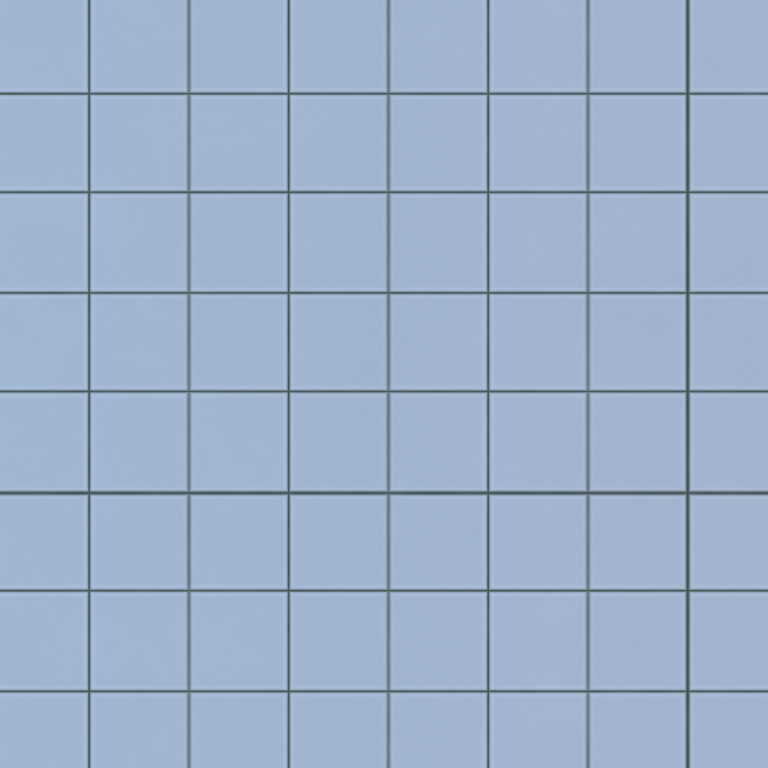
A WebGL 1 fragment shader for this pattern:

```glsl
precision highp float;
// Pale blue squared paper with fine grey-green rules of uneven weight.

uniform vec2 u_resolution;

vec2 hashGradient(vec2 cell) {
    vec2 h = vec2(dot(cell, vec2(127.1, 311.7)), dot(cell, vec2(269.5, 183.3)));
    return 2.0 * fract(sin(h) * 43758.55) - 1.0;
}

float gradientNoise(vec2 p) {
    vec2 cell = floor(p);
    vec2 f = fract(p);
    vec2 s = f * f * f * (f * (f * 6.0 - 15.0) + 10.0);
    float a = dot(hashGradient(cell), f);
    float b = dot(hashGradient(cell + vec2(1.0, 0.0)), f - vec2(1.0, 0.0));
    float c = dot(hashGradient(cell + vec2(0.0, 1.0)), f - vec2(0.0, 1.0));
    float d = dot(hashGradient(cell + 1.0), f - 1.0);
    return mix(mix(a, b, s.x), mix(c, d, s.x), s.y);
}

// 1 when the rule index equals the wanted one
float isRule(float index, float wanted) {
    return 1.0 - step(0.5, abs(index - wanted));
}

// Soft profile of a rule, never thinner than a pixel
float ruleInk(float dist, float width, float pixel) {
    float w = max(width, 0.8 * pixel);
    return exp(-dist * dist / (w * w)) * width / w;
}

// Faint bright fringe on both sides of a rule
float ruleFringe(float dist) {
    float d = (abs(dist) - 0.0056) / 0.0018;
    return exp(-d * d);
}

void main() {
    vec2 uv = gl_FragCoord.xy / u_resolution;
    vec2 pixel = 1.0 / u_resolution;

    // Paper: slight drift from left to right, cloudy mottle and fine grain
    vec3 color = mix(vec3(0.632, 0.714, 0.820), vec3(0.638, 0.704, 0.808), uv.x);
    float mottle = gradientNoise(uv * 9.0) + 0.6 * gradientNoise(uv * 31.0 + 7.0);
    float grain = gradientNoise(uv * vec2(110.0, 130.0) + 19.0);
    color += 0.008 * mottle + 0.007 * grain;

    // Nearest vertical and horizontal rule
    vec2 origin = vec2(0.1161, 0.0998);
    vec2 spacing = vec2(0.1299, 0.1297);
    vec2 index = floor((uv - origin) / spacing + 0.5);
    vec2 dist = uv - origin - index * spacing;

    // Horizontal rules wander a little from even spacing
    float odd = mod(index.y, 2.0);
    float heavyRow = isRule(index.y, 2.0);
    dist.y -= 0.0014 * odd - 0.0012 * heavyRow;

    // Every second vertical rule is broad and faint, one each way is heavy
    float faint = mod(index.x, 2.0);
    float heavyColumn = isRule(index.x, 6.0);
    vec2 width = vec2(0.0018 + 0.0008 * max(faint, heavyColumn),
                      0.0018 + 0.0008 * heavyRow);
    vec2 strength = vec2(0.82 - 0.27 * faint + 0.06 * heavyColumn,
                         0.80 + 0.05 * heavyRow);
    strength *= 1.0 + 0.12 * vec2(gradientNoise(vec2(index.x * 3.7, uv.y * 24.0)),
                                  gradientNoise(vec2(uv.x * 24.0, index.y * 5.3)));

    float fringe = max(ruleFringe(dist.x) * (1.0 - 0.5 * faint), ruleFringe(dist.y));
    color += 0.03 * fringe;

    float ink = max(strength.x * ruleInk(dist.x, width.x, pixel.x),
                    strength.y * ruleInk(dist.y, width.y, pixel.y));
    color = mix(color, vec3(0.20, 0.26, 0.24), ink);

    gl_FragColor = vec4(color, 1.0);
}
```
